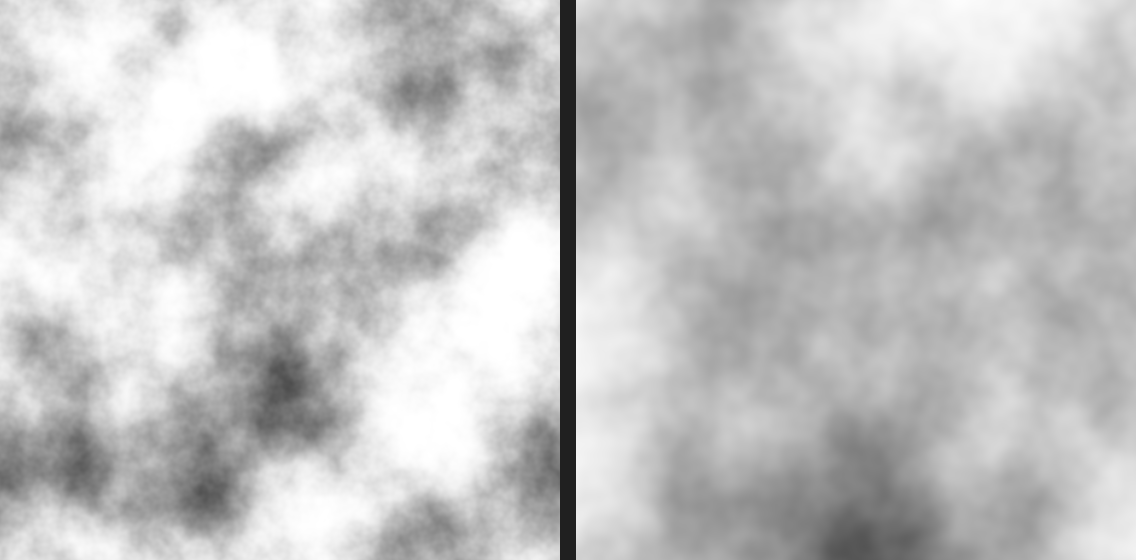
Left: the whole. Right: its middle third, enlarged.
Reproduce this texture procedurally as a Shadertoy shader.

```glsl
// Soft seamless grey clouds drifting over white, from wrapping gradient noise.

const float TAU = 6.2831853;
const int OCTAVES = 6;
const float BASE_PERIOD = 3.0;   // whole cells across the canvas
const float GAIN = 0.55;         // strength of each finer octave
const float MEAN_GREY = 0.84;
const float CONTRAST = 0.72;
const float WHITE_KNEE = 0.2;    // softness of the roll-off to white

float hash(vec2 p) {
    return fract(sin(dot(p, vec2(127.1, 311.7))) * 43758.5453);
}

// Slope of a random unit gradient at a lattice cell, wrapped to the period
float cornerSlope(vec2 cell, vec2 offset, float period, float seed) {
    float angle = TAU * hash(mod(cell, period) + seed);
    return dot(vec2(cos(angle), sin(angle)), offset);
}

// Gradient noise with zero mean that repeats every period cells
float gradientNoise(vec2 p, float period, float seed) {
    vec2 cell = floor(p);
    vec2 f = p - cell;
    vec2 blend = f * f * f * (f * (f * 6.0 - 15.0) + 10.0);
    vec2 e = vec2(1.0, 0.0);
    float a = cornerSlope(cell, f, period, seed);
    float b = cornerSlope(cell + e.xy, f - e.xy, period, seed);
    float c = cornerSlope(cell + e.yx, f - e.yx, period, seed);
    float d = cornerSlope(cell + e.xx, f - e.xx, period, seed);
    return mix(mix(a, b, blend.x), mix(c, d, blend.x), blend.y);
}

// Sum of octaves, each shifted so that the lattices do not line up
float cloudNoise(vec2 uv, float basePeriod, float gain) {
    float sum = 0.0;
    float amplitude = 1.0;
    float period = basePeriod;
    for (int i = 0; i < OCTAVES; i++) {
        float octave = float(i);
        vec2 shift = octave * vec2(0.37, 0.23);
        sum += amplitude * gradientNoise(uv * period + shift, period, 17.3 * octave + 5.7);
        amplitude *= gain;
        period *= 2.0;
    }
    return sum;
}

// Smooth minimum that eases bright values into the limit
float softLimit(float value, float limit, float knee) {
    float h = max(knee - abs(value - limit), 0.0) / knee;
    return min(value, limit) - 0.25 * knee * h * h;
}

void mainImage(out vec4 fragColor, in vec2 fragCoord) {
    vec2 uv = fragCoord / iResolution.xy;
    float density = cloudNoise(uv, BASE_PERIOD, GAIN);
    float grey = softLimit(MEAN_GREY + CONTRAST * density, 1.0, WHITE_KNEE);
    fragColor = vec4(vec3(grey), 1.0);
}
```
